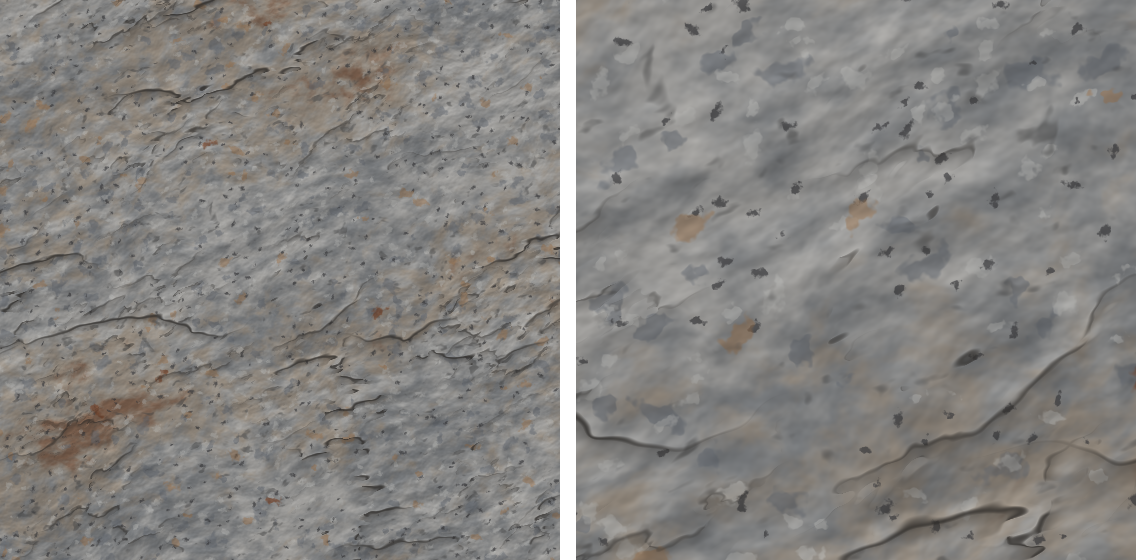
Left: the whole. Right: its middle third, enlarged.
A Shadertoy shader for this texture:

```glsl
// Weathered grey rock face with slanted ledges, cracks, mineral grains and rust stains.

float hash(vec2 p) {
    vec3 h = fract(p.xyx * vec3(0.1031, 0.1030, 0.0973));
    h += dot(h, h.yzx + 33.33);
    return fract((h.x + h.y) * h.z);
}

float cornerSlope(vec2 cell, vec2 offset) {
    float angle = 6.2832 * hash(cell);
    return dot(vec2(cos(angle), sin(angle)), offset);
}

float gradientNoise(vec2 p) {
    vec2 i = floor(p), f = p - i;
    vec2 u = f * f * f * (f * (f * 6.0 - 15.0) + 10.0);
    vec2 e = vec2(0.0, 1.0);
    float low = mix(cornerSlope(i, f), cornerSlope(i + e.yx, f - e.yx), u.x);
    float high = mix(cornerSlope(i + e, f - e), cornerSlope(i + 1.0, f - 1.0), u.x);
    return mix(low, high, u.y);
}

float fbm(vec2 p, int octaves) {
    float sum = 0.0, amplitude = 1.0;
    for (int i = 0; i < octaves; i++) {
        sum += amplitude * gradientNoise(p);
        p = mat2(1.6, 1.2, -1.2, 1.6) * p + 17.3;
        amplitude *= 0.5;
    }
    return sum;
}

// Coordinates along and across a layer that rises to the right
vec2 alongLayer(vec2 p, float angle) {
    vec2 dir = vec2(cos(angle), sin(angle));
    return vec2(dot(p, dir), dot(p, vec2(-dir.y, dir.x)));
}

float relief(vec2 p) {
    vec2 q = alongLayer(p, 0.42);
    q.y += 0.03 * gradientNoise(q * 5.0);
    return fbm(q * vec2(11.0, 21.0) + 40.0, 5);
}

float ledgeHeight(vec2 p, float angle, float size, float seed) {
    return fbm(alongLayer(p, angle) * vec2(1.5, 3.4) * size + seed, 5);
}

// Broken ledge: x is the crack with its shadow below, y the lit lip above
vec2 ledge(vec2 p, float angle, float size, float seed, float px) {
    vec2 e = vec2(0.007, 0.0);
    float h = ledgeHeight(p, angle, size, seed);
    vec2 slope = vec2(ledgeHeight(p + e, angle, size, seed),
                      ledgeHeight(p + e.yx, angle, size, seed)) - h;
    slope /= e.x;
    float steepness = max(length(slope), 2.5);
    float d = h / steepness;
    float strength = smoothstep(0.0, 0.4, slope.y / steepness)
                   * smoothstep(0.0, 0.32, gradientNoise(p * 3.3 + seed * 1.7));
    float line = 1.0 - smoothstep(0.0, 0.003 * strength + px, abs(d));
    float above = smoothstep(-px, px, d);
    float shadow = (1.0 - above) * exp(min(d, 0.0) / 0.008);
    return strength * vec2(max(0.9 * line, 0.55 * shadow), above * exp(-max(d, 0.0) / 0.007));
}

// Scattered ragged grains, a given share of the cells being filled
float grains(vec2 p, float cells, float share, float radius, float seed, float px) {
    vec2 q = alongLayer(p, 0.42) * cells;
    vec2 home = floor(q);
    float ragged = 1.1 * radius * fbm(q * 0.75 / radius + seed, 3);
    float cover = 0.0;
    for (int y = -1; y <= 1; y++)
    for (int x = -1; x <= 1; x++) {
        vec2 cell = home + vec2(x, y);
        vec2 key = cell + seed;
        vec2 d = q - cell - vec2(hash(key + 3.7), hash(key + 9.1));
        d = alongLayer(d, 2.0 * hash(key + 5.3) - 1.0) * vec2(0.75, 1.25);
        float r = radius * mix(0.3, 1.0, hash(key + 12.9));
        float soft = px * cells + 0.2 * r;
        float disc = 1.0 - smoothstep(-soft, soft, length(d) + ragged - r);
        cover = max(cover, disc * step(hash(key), share));
    }
    return cover;
}

void mainImage(out vec4 fragColor, in vec2 fragCoord) {
    vec2 p = fragCoord / iResolution.y;
    float px = 1.0 / iResolution.y;
    vec2 q = alongLayer(p, 0.42);
    q += 0.02 * vec2(gradientNoise(p * 9.0), gradientNoise(p * 9.0 + 31.0));
    q += 0.005 * vec2(gradientNoise(p * 42.0), gradientNoise(p * 42.0 + 31.0));

    // Grey body, mottled from broad plates down to fine crystals
    float mottle = 0.65 * fbm(q * vec2(2.2, 5.0) + 5.0, 4)
                 + 0.65 * fbm(q * vec2(24.0, 36.0) + 60.0, 4);
    vec3 color = mix(vec3(0.43, 0.44, 0.45), vec3(0.61, 0.605, 0.595),
                     smoothstep(-0.6, 0.5, mottle));

    // Tan weathering and deeper rust stains
    float speckle = fbm(q * vec2(28.0, 40.0) + 90.0, 4);
    float stain = fbm(q * vec2(2.0, 4.6) + 23.0, 5);
    float weathering = smoothstep(-0.2, 0.5, stain + 0.6 * speckle);
    color = mix(color, vec3(0.55, 0.49, 0.42), 0.6 * weathering);
    float rust = smoothstep(0.38, 0.72, stain + 0.3 * speckle);
    color = mix(color, vec3(0.42, 0.28, 0.20), 0.65 * rust);

    // Mineral grains: blue-grey clots, pale chips, dark specks, ochre and rust dots
    color = mix(color, vec3(0.36, 0.38, 0.41), 0.50 * grains(p, 27.0, 0.32, 0.30, 11.0, px));
    color = mix(color, vec3(0.67, 0.67, 0.66), 0.45 * grains(p, 42.0, 0.35, 0.28, 47.0, px));
    color = mix(color, vec3(0.22, 0.22, 0.23), 0.70 * grains(p, 52.0, 0.22, 0.18, 83.0, px));
    color = mix(color, vec3(0.56, 0.42, 0.29), 0.50 * grains(p, 24.0, 0.16, 0.22, 129.0, px));
    color = mix(color, vec3(0.42, 0.24, 0.15), 0.70 * grains(p, 9.0, 0.08, 0.11, 171.0, px));

    // Dark pits gathered in patches
    float pits = fbm(q * vec2(36.0, 58.0) + 140.0, 3) + 0.35 * gradientNoise(q * vec2(5.0, 9.0));
    color = mix(color, vec3(0.27, 0.27, 0.27), 0.5 * smoothstep(0.38, 0.72, pits));

    // Rough surface lit from the upper left
    float slope = relief(p) - relief(p + vec2(-0.0015, 0.0035));
    float roughness = 0.45 + 0.25 * gradientNoise(p * 4.0 + 8.0);
    color *= 1.0 + clamp(roughness * slope, -0.32, 0.2);

    // Ledges and cracks at several scales
    vec2 edges = ledge(p, 0.40, 1.3, 3.0, px);
    edges = max(edges, ledge(p, 0.22, 1.9, 52.0, px));
    edges = max(edges, 0.8 * ledge(p, 0.65, 2.8, 77.0, px));
    edges = max(edges, 0.6 * ledge(p, 0.50, 5.0, 105.0, px));
    color *= 1.0 + 0.12 * edges.y;
    color = mix(color, vec3(0.16, 0.15, 0.14), 0.85 * edges.x);

    fragColor = vec4(color, 1.0);
}
```
